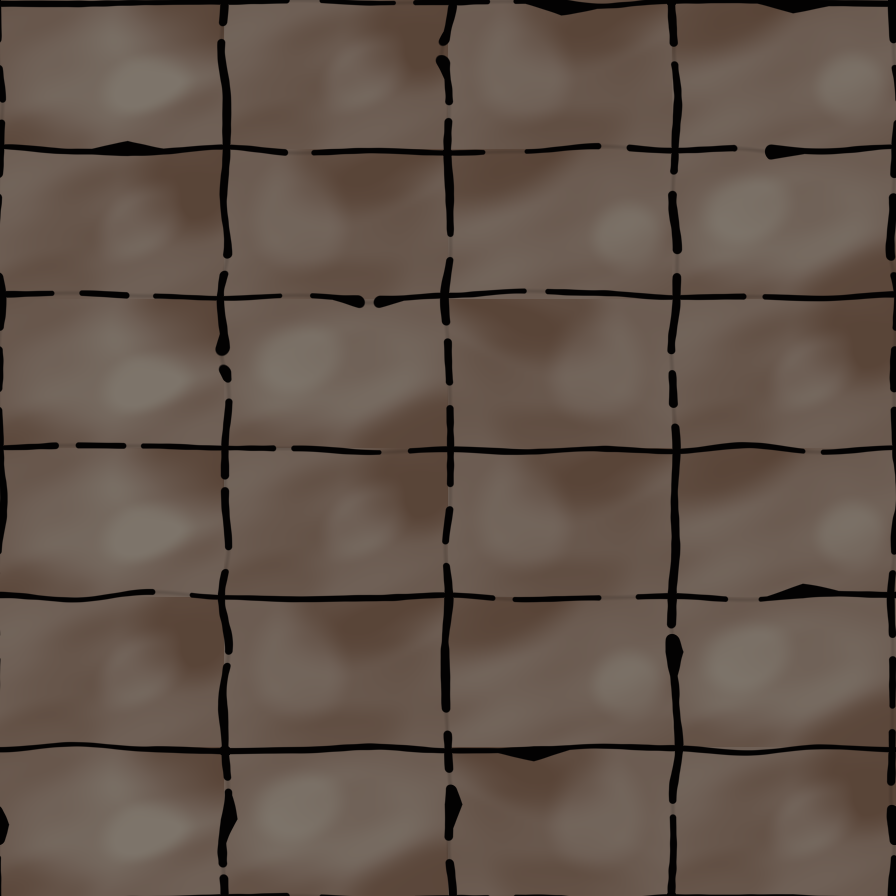
This texture is drawn by a WebGL 1 fragment shader. Its source:

```glsl
precision highp float;
uniform vec2 u_resolution;

#define COLS 4.0
#define ROWS 6.0
#define UPRIGHT_HALF 0.0042
#define LEVEL_HALF 0.0029
#define WOBBLE 0.0055
#define DRIFT 0.008
#define BLOT 0.0055
#define KNOT 0.0085
#define BASE vec3(0.43, 0.37, 0.33)
#define LIGHT vec3(0.49, 0.455, 0.415)
#define DARK vec3(0.35, 0.27, 0.22)
#define INK vec3(0.012, 0.008, 0.008)

float hash(vec2 p) {
  return fract(sin(dot(p, vec2(127.1, 311.7))) * 4375.85);
}

float noise(vec2 p) {
  vec2 i = floor(p), f = fract(p);
  f *= f * (3.0 - 2.0 * f);
  return mix(mix(hash(i), hash(i + vec2(1, 0)), f.x),
             mix(hash(i + vec2(0, 1)), hash(i + vec2(1, 1)), f.x), f.y);
}

// One-dimensional noise that wraps after a whole period
float wrapNoise(float x, float period, float seed) {
  float i = floor(x), f = fract(x);
  return mix(hash(vec2(mod(i, period), seed)),
             hash(vec2(mod(i + 1.0, period), seed)), f * f * (3.0 - 2.0 * f));
}

float softEllipse(vec2 p, vec2 radius, float angle) {
  float c = cos(angle), s = sin(angle);
  p = vec2(c * p.x + s * p.y, c * p.y - s * p.x);
  return 1.0 - smoothstep(0.6, 1.2, length(p / radius));
}

// Painted stone: five kinds of glow, shadow and wash
vec3 stone(vec2 uv, float kind) {
  vec4 glow = vec4(0.65, 0.43, 0.31, 0.2);
  vec2 shadow = vec2(0.97, 0.98);
  float wash = 0.55, tilt = 0.25;
  if (kind > 3.5) {
    glow = vec4(0.33, 0.6, 0.31, 0.23);
    shadow = vec2(0.92, 0.02);
  } else if (kind > 2.5) {
    glow = vec4(0.8, 0.42, 0.25, 0.23);
    shadow = vec2(0.2, 0.97);
    wash = 0.25;
  } else if (kind > 1.5) {
    glow = vec4(0.33, 0.55, 0.32, 0.37);
    shadow = vec2(0.66, 0.98);
    wash = -0.2;
  } else if (kind > 0.5) {
    glow = vec4(0.63, 0.52, 0.33, 0.21);
    shadow = vec2(0.98, 0.85);
    wash = -0.2;
    tilt = 0.6;
  }
  vec2 aspect = vec2(1.5, 1.0), q = uv * aspect;
  float streak = noise(vec2(q.x * 1.3 + q.y, q.y * 5.0 - q.x * 2.0) + kind * 7.3);
  float broad = noise(q * 2.4 + kind * 13.7);
  vec2 bend = 0.1 * vec2(broad - 0.5, streak - 0.5);
  float tone = 0.5 * (streak - 0.5) + 0.35 * (broad - 0.5) - 0.08;
  tone += wash * softEllipse((uv - 0.5) * aspect + bend, vec2(0.72, 0.42), 0.15);
  tone -= 0.75 * softEllipse((uv - shadow) * aspect + bend, vec2(0.62, 0.38), 0.4);
  tone -= 0.35 * softEllipse((uv - vec2(1.1 - shadow.x, 0.02)) * aspect + bend,
                             vec2(0.55, 0.25), 0.3);
  tone += 0.5 * softEllipse((uv - glow.xy) * aspect + 0.4 * bend, glow.zw, tilt);
  tone = clamp(tone, -1.0, 1.0);
  return mix(BASE, tone > 0.0 ? LIGHT : DARK, abs(tone));
}

// Broken pen line: x is the offset from its centre, y the distance to ink
vec2 penLine(float along, float across, float lines, float segs,
             float halfWidth, float gap, float seed) {
  float id = floor(across * lines + 0.5);
  float line = mod(id, lines) + seed;
  float s = along * segs, t = fract(s);
  vec2 key = vec2(mod(floor(s), segs) + 3.0, line * 1.7);
  float offset = across - id / lines - DRIFT * (hash(vec2(line, 5.3)) - 0.5)
               - WOBBLE * (wrapNoise(s * 3.0, segs * 3.0, line) * 2.0 - 1.0);
  float width = halfWidth * (0.75 + 0.4 * wrapNoise(s * 4.0, segs * 4.0, line + 0.3)
              + 0.2 * wrapNoise(s * 17.0, segs * 17.0, line + 0.6));
  // Ink blots swell to one side
  float spot = 0.35 + 0.3 * hash(key + 1.1);
  float blot = BLOT * step(0.78, hash(key + 2.3)) * max(0.0, 1.0 - abs(t - spot) / 0.16);
  offset += blot * (hash(key + 3.7) > 0.5 ? 0.7 : -0.7);
  // Two possible gaps with rounded ends
  vec2 place = vec2(0.16, 0.57) + 0.24 * vec2(hash(key + 4.9), hash(key + 5.2));
  vec2 size = vec2(hash(key + 6.4), hash(key + 7.8));
  vec2 reach = mix(vec2(-1.0), halfWidth + gap * size, step(0.35, size));
  vec2 cut = reach - abs(t - place) / segs;
  float inGap = max(0.0, max(cut.x, cut.y));
  return vec2(offset, length(vec2(offset, inGap)) - width - blot);
}

void main() {
  vec2 p = gl_FragCoord.xy / u_resolution;
  vec2 grid = vec2(COLS, ROWS), cell = floor(p * grid), uv = fract(p * grid);

  // Stone kinds step along each course, with a course order of three
  float course = mod(ROWS - 1.0 - cell.y, 3.0);
  float kind = cell.x + step(0.5, course);
  if (course > 1.5) {
    kind = mod(5.0 - cell.x - step(1.5, cell.x), 5.0);
    if (cell.x == 2.0) uv.x = 1.0 - uv.x;
  }
  vec3 color = stone(uv, kind);

  // Joints and the knots where they cross
  vec2 upright = penLine(p.y, p.x, COLS, ROWS, UPRIGHT_HALF, 0.012, 11.0);
  vec2 level = penLine(p.x, p.y, ROWS, COLS, LEVEL_HALF, 0.022, 37.0);
  vec2 crossing = mod(floor(p * grid + 0.5), grid);
  float knot = abs(upright.x) + abs(level.x) - KNOT * (0.35 + 0.75 * hash(crossing + 9.2));
  float ink = min(min(upright.y, level.y), knot);

  float seam = min(abs(upright.x), abs(level.x));
  color *= 1.0 - 0.12 * (1.0 - smoothstep(0.0, 0.004, seam));
  float edge = 0.8 / min(u_resolution.x, u_resolution.y);
  color = mix(INK, color, smoothstep(-edge, edge, ink));
  gl_FragColor = vec4(color, 1.0);
}
```
